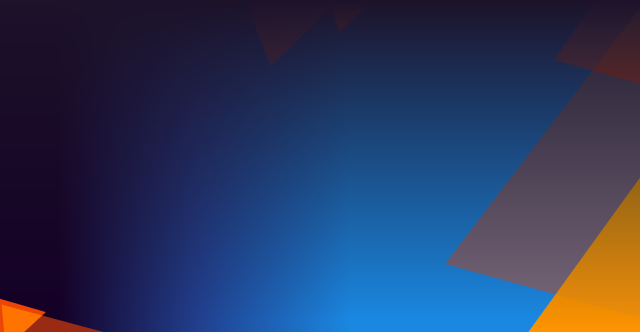
Write a Shadertoy shader that draws this background.

```glsl
#define ASPECT 1.92
#define NIGHT vec3(0.11, 0.07, 0.16)
#define VIOLET vec3(0.08, 0.0, 0.15)
#define INDIGO vec3(0.13, 0.25, 0.56)
#define AZURE vec3(0.10, 0.53, 0.88)
#define RUST vec3(0.50, 0.10, 0.0)
#define RUST_ALPHA 0.36
#define BRICK vec3(0.60, 0.17, 0.08)
#define SCARLET vec3(0.93, 0.27, 0.02)
#define AMBER vec3(1.0, 0.45, 0.0)

// Signed distance to the line a-b, positive on its left
float side(vec2 p, vec2 a, vec2 b) {
    vec2 dir = normalize(b - a);
    return dot(p - a, vec2(-dir.y, dir.x));
}

// Corner at tip, open between its two arms in counterclockwise order
float wedge(vec2 p, vec2 tip, vec2 firstArm, vec2 secondArm) {
    return min(side(p, tip, firstArm), side(p, secondArm, tip));
}

// Antialiased coverage from a signed distance
float cover(float dist) {
    return clamp(dist * iResolution.y + 0.5, 0.0, 1.0);
}

// Blue glow rising from the bottom, fading to the left and the top
vec3 backdrop(vec2 p) {
    vec3 glow = mix(VIOLET, INDIGO, clamp((p.x - 0.175) / 0.425, 0.0, 1.0));
    glow = mix(glow, AZURE, clamp((p.x - 0.6) / 0.45, 0.0, 1.0));
    return mix(NIGHT, glow, clamp((1.0 - p.y) * 1.04, 0.0, 1.0));
}

void mainImage(out vec4 fragColor, in vec2 fragCoord) {
    vec2 p = fragCoord / iResolution.xy * vec2(ASPECT, 1.0);
    vec3 color = backdrop(p);

    // Wide mauve band
    float band = cover(wedge(p, vec2(1.335, 0.205), vec2(1.92, 0.0425), vec2(1.775, 0.785)));
    vec3 mauve = mix(vec3(0.43, 0.37, 0.44), vec3(0.19, 0.16, 0.24), (p.y - 0.15) / 0.65);
    color = mix(color, max(mauve, NIGHT), band);

    // Rust shards fading into the top edge
    float corner = cover(wedge(p, vec2(1.6625, 0.82), vec2(1.92, 0.7475), vec2(1.77, 0.975)));
    float largeShard = cover(wedge(p, vec2(0.8125, 0.8), vec2(0.98, 0.965), vec2(0.74, 0.9875)));
    float smallShard = cover(wedge(p, vec2(1.0175, 0.9025), vec2(1.1, 0.98), vec2(0.995, 0.975)));
    float cornerFade = clamp((1.0 - p.y) / 0.22, 0.0, 1.0);
    float shardFade = clamp((1.0 - p.y) / 0.15, 0.0, 1.0);
    color = mix(color, RUST, corner * cornerFade * RUST_ALPHA);
    color = mix(color, RUST, max(largeShard * 0.55, smallShard) * shardFade * RUST_ALPHA);

    // Golden corner, slightly dimmed where the band crosses it
    float gold = cover(side(p, vec2(1.92, 0.465), vec2(1.585, 0.0)));
    vec3 golden = mix(vec3(1.0, 0.58, 0.0), vec3(0.6, 0.4, 0.06), p.y / 0.465);
    color = mix(color, mix(golden, mauve, 0.07 * band), gold);

    // Two overlapping triangles at the lower left
    float brick = cover(wedge(p, vec2(0.005, 0.0825), vec2(0.0125, 0.0), vec2(0.2825, 0.0075)));
    float scarlet = cover(wedge(p, vec2(0.1375, 0.06), vec2(0.0, 0.1), vec2(0.0725, 0.0)));
    color = mix(color, BRICK, brick);
    color = mix(color, mix(SCARLET, AMBER, brick), scarlet);

    fragColor = vec4(color, 1.0);
}
```
